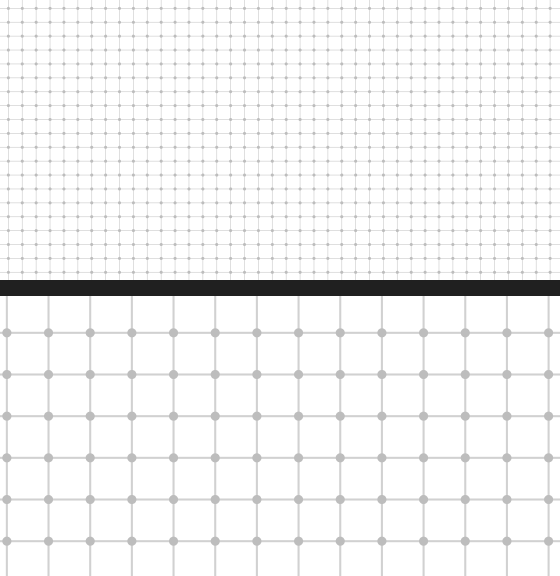
Top: the whole. Bottom: its middle third, enlarged.
Write a Shadertoy shader that draws this pattern.

```glsl
// Lengths are fractions of the canvas height
const float PITCH = 0.04961;
const vec2 FIRST_NODE = vec2(0.0299, 0.0299); // from the upper left corner
const float LINE_WIDTH = 0.00248;
const float DOT_RADIUS = 0.0054;

const vec3 PAPER = vec3(1.0);
const vec3 LINE_COLOR = vec3(0.82);
const vec3 DOT_COLOR = vec3(0.74);

// Share of a pixel covered by a stripe whose centre lies dist away, per axis
vec2 stripeCoverage(vec2 dist, float width, float pixel) {
    vec2 upper = min(dist + 0.5 * pixel, vec2(0.5 * width));
    vec2 lower = max(dist - 0.5 * pixel, vec2(-0.5 * width));
    return clamp((upper - lower) / pixel, 0.0, 1.0);
}

float discCoverage(vec2 offset, float radius, float pixel) {
    return clamp(0.5 - (length(offset) - radius) / pixel, 0.0, 1.0);
}

void mainImage(out vec4 fragColor, in vec2 fragCoord) {
    float pixel = 1.0 / iResolution.y;
    vec2 position = vec2(fragCoord.x, iResolution.y - fragCoord.y) * pixel;

    // Offset from the nearest grid node
    vec2 offset = (fract((position - FIRST_NODE) / PITCH + 0.5) - 0.5) * PITCH;

    // Thin ruled lines, then a dot on every crossing
    vec2 stripes = stripeCoverage(offset, LINE_WIDTH, pixel);
    vec3 color = mix(PAPER, LINE_COLOR, max(stripes.x, stripes.y));
    color = mix(color, DOT_COLOR, discCoverage(offset, DOT_RADIUS, pixel));

    fragColor = vec4(color, 1.0);
}
```
